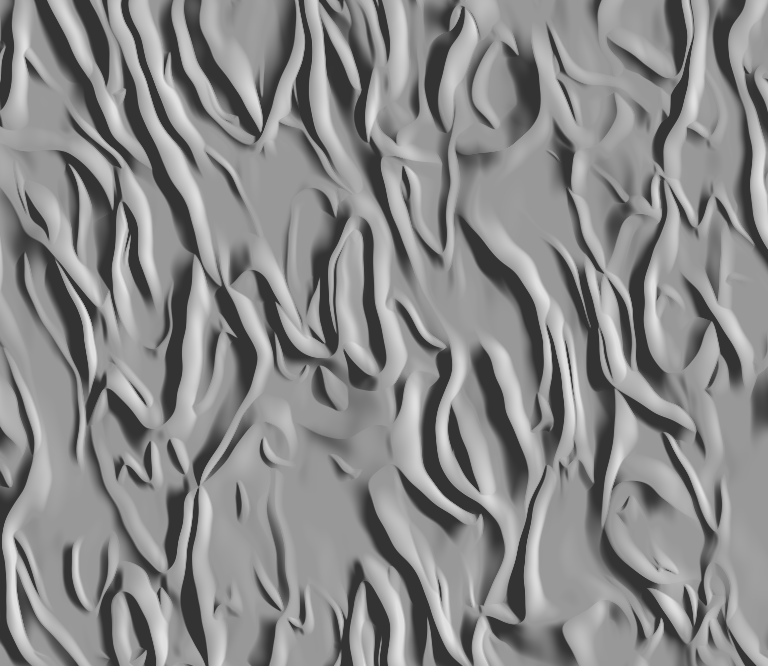
Give the GLSL for this texture map, as a WebGL 1 fragment shader.

```glsl
precision highp float;
uniform vec2 u_resolution;

// Tones
const float FLAT_GREY = 0.597;
const float SHADOW_GREY = 0.2;
const float BRIGHT_GAIN = 0.145;
const float BRIGHT_MAX = 0.88;

// Light and relief, in canvas widths
const vec2 TO_LIGHT = vec2(-0.954, -0.3);
const float SAMPLE_STEP = 0.0015;
const float GROOVE_DEPTH = 0.03;
const float SHADOW_WIDTH = 0.031;
const float LIT_WIDTH = 0.029;
const float SWELL_HEIGHT = 0.024;

// Groove layout: cells per canvas width, lean and waviness
const vec2 GROOVE_CELLS = vec2(10.0, 4.2);
const float LEAN = 0.22;
const float BEND = 0.038;
const float WOBBLE = 0.009;

vec2 hash2(vec2 p) {
  vec3 q = fract(p.xyx * vec3(0.1031, 0.1030, 0.0973));
  q += dot(q, q.yzx + 33.33);
  return fract((q.xx + q.yz) * q.zy);
}

vec2 cornerSlope(vec2 cell) {
  return 2.0 * hash2(cell) - 1.0;
}

// Gradient noise: value in x, derivatives in yz
vec3 noiseGrad(vec2 p) {
  vec2 i = floor(p);
  vec2 f = p - i;
  vec2 u = f * f * f * (f * (f * 6.0 - 15.0) + 10.0);
  vec2 du = 30.0 * f * f * (f * (f - 2.0) + 1.0);
  vec2 ga = cornerSlope(i);
  vec2 gb = cornerSlope(i + vec2(1.0, 0.0));
  vec2 gc = cornerSlope(i + vec2(0.0, 1.0));
  vec2 gd = cornerSlope(i + vec2(1.0, 1.0));
  float a = dot(ga, f);
  float b = dot(gb, f - vec2(1.0, 0.0));
  float c = dot(gc, f - vec2(0.0, 1.0));
  float d = dot(gd, f - vec2(1.0, 1.0));
  float k = a - b - c + d;
  float value = a + u.x * (b - a) + u.y * (c - a) + u.x * u.y * k;
  vec2 slope = ga + u.x * (gb - ga) + u.y * (gc - ga) + u.x * u.y * (ga - gb - gc + gd)
             + du * (u.yx * k + vec2(b, c) - a);
  return vec3(value, slope);
}

float noise(vec2 p) {
  return noiseGrad(p).x;
}

// Depth of a creased groove along the zero line of the noise
float groove(vec2 p, vec2 cells, float size, vec2 seed) {
  vec3 n = noiseGrad(vec2(p.x + LEAN * p.y, p.y) * cells + seed);
  vec2 grad = vec2(n.y * cells.x, n.y * cells.x * LEAN + n.z * cells.y);
  float steepness = sqrt(dot(grad, grad) + 0.1 * cells.x * cells.x);
  float facing = dot(grad, TO_LIGHT) * sign(n.x) / steepness;
  float shadowSide = smoothstep(-0.4, 0.4, facing);

  // Grooves taper out where the presence noise is low
  float presence = smoothstep(-0.22, 0.16, noise(p * cells * vec2(0.65, 1.25) + seed + 41.7));
  float width = mix(LIT_WIDTH, SHADOW_WIDTH, shadowSide) * size * mix(0.6, 1.0, presence);
  float t = min(abs(n.x) / (steepness * width), 1.0);
  float sharpWall = (1.0 - t) * (1.0 - t);
  float softWall = 1.0 - smoothstep(0.0, 1.0, t);
  return GROOVE_DEPTH * size * presence * mix(softWall, sharpWall, shadowSide);
}

float height(vec2 p) {
  // Bend the sheet, then add a finer wobble
  vec2 q = p + BEND * vec2(noise(p * 6.0 + 3.1), noise(p * 6.0 + 17.9));
  q += WOBBLE * vec2(noise(p * 21.0 + 8.3), noise(p * 21.0 + 29.6));

  // Overlapping groove layers, the last one finer
  float depth = groove(q, GROOVE_CELLS, 1.0, vec2(5.3, 12.7));
  depth = max(depth, groove(q, GROOVE_CELLS * 0.85, 0.95, vec2(63.4, 31.2)));
  depth = max(depth, 0.8 * groove(q, GROOVE_CELLS * 1.4, 0.5, vec2(22.8, 87.5)));

  // Gentle swelling of the flat parts
  float swell = noise(q * vec2(11.0, 6.0) + 51.3) + 0.25 * noise(q * vec2(27.0, 13.0) + 9.4);
  return SWELL_HEIGHT * swell - depth;
}

void main() {
  vec2 p = gl_FragCoord.xy / u_resolution.x;
  vec2 offset = TO_LIGHT * SAMPLE_STEP;
  float lit = (height(p - offset) - height(p + offset)) / (2.0 * SAMPLE_STEP);

  // Shadows saturate quickly, highlights grow slowly
  float shadow = smoothstep(0.04, 1.0, -lit);
  float tone = mix(FLAT_GREY, SHADOW_GREY, shadow);
  tone = min(tone + BRIGHT_GAIN * max(lit - 0.1, 0.0), BRIGHT_MAX);
  gl_FragColor = vec4(vec3(tone), 1.0);
}
```
